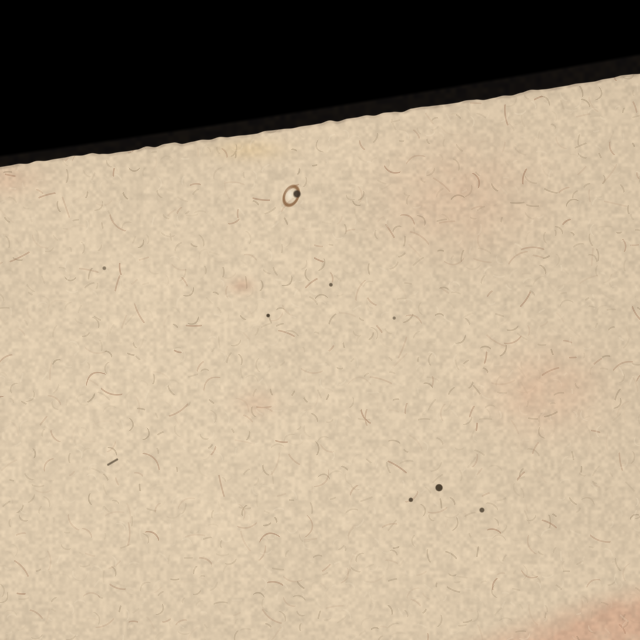
Reproduce this texture procedurally as a Shadertoy shader.

```glsl
// Draws a sheet of warm fibrous paper with a slanted upper edge on black.

float hash(vec2 p) {
    vec3 q = fract(p.xyx * vec3(0.1031, 0.1030, 0.0973));
    q += dot(q, q.yzx + 33.33);
    return fract((q.x + q.y) * q.z);
}

float noise(vec2 p) {
    vec2 cell = floor(p), f = fract(p);
    f = f * f * (3.0 - 2.0 * f);
    return mix(mix(hash(cell), hash(cell + vec2(1, 0)), f.x),
               mix(hash(cell + vec2(0, 1)), hash(cell + vec2(1, 1)), f.x), f.y);
}

float fbm(vec2 p) {
    float sum = 0.0, weight = 0.5;
    for (int i = 0; i < 4; i++) {
        sum += weight * noise(p);
        p = mat2(1.6, 1.2, -1.2, 1.6) * p + 7.3;
        weight *= 0.5;
    }
    return sum / 0.9375;
}

// Soft elliptical patch, 1 at its centre
float blob(vec2 p, vec2 centre, vec2 radius) {
    vec2 d = (p - centre) / radius;
    return exp(-dot(d, d));
}

float speck(vec2 p, vec2 centre, float radius, float blur) {
    return 1.0 - smoothstep(radius - blur, radius + blur, length(p - centre));
}

// Short curved hairs, one per cell, with random turn, bend and strength
float fibres(vec2 p, float scale, float seed) {
    vec2 home = floor(p * scale);
    float ink = 0.0;
    for (int j = -1; j <= 1; j++)
    for (int i = -1; i <= 1; i++) {
        vec2 cell = home + vec2(i, j), key = cell + seed;
        vec2 centre = cell + vec2(hash(key + 3.1), hash(key + 8.7));
        float turn = 6.2832 * hash(key + 15.3);
        vec2 q = mat2(cos(turn), -sin(turn), sin(turn), cos(turn)) * (p * scale - centre);
        q.y += (hash(key + 21.9) * 3.0 - 1.5) * q.x * q.x;
        float halfLength = mix(0.1, 0.42, hash(key + 31.7));
        float d = length(vec2(max(abs(q.x) - halfLength, 0.0), q.y)) / scale;
        float strength = pow(hash(key + 43.1), 3.0);
        ink = max(ink, strength * (1.0 - smoothstep(0.0004, 0.0022, d)));
    }
    return ink;
}

vec3 paper(vec2 p, float blur) {
    // Broad tone, paler at the left centre
    vec3 col = mix(vec3(0.835, 0.757, 0.647), vec3(0.872, 0.795, 0.682),
                   blob(p, vec2(0.3, 0.36), vec2(0.65, 0.55)));
    col *= 1.0 + 0.04 * (fbm(p * 9.0) - 0.5);

    // Rosy and yellow stains
    float rose = 0.45 * blob(p, vec2(0.85, 0.39), vec2(0.08, 0.06))
               + 0.35 * blob(p, vec2(0.72, 0.69), vec2(0.11, 0.08))
               + 0.5 * blob(p, vec2(0.378, 0.553), vec2(0.018, 0.012))
               + 0.3 * blob(p, vec2(0.4, 0.37), vec2(0.03, 0.02))
               + 0.4 * blob(p, vec2(0.0, 0.72), vec2(0.06, 0.025));
    float streakTop = 0.03 + 0.1 * smoothstep(0.55, 1.0, p.x) * p.x - 0.03 * (1.0 - p.x);
    rose += 1.1 * smoothstep(0.45, 1.0, p.x) * (1.0 - smoothstep(-0.05, 0.01, p.y - streakTop + 0.04))
          * mix(0.6, 1.2, fbm(p * vec2(18, 45)));
    col = mix(col, vec3(0.81, 0.64, 0.53), clamp(rose * mix(0.5, 1.1, fbm(p * 50.0)), 0.0, 0.75));
    col = mix(col, vec3(0.86, 0.75, 0.57), 0.5 * blob(p, vec2(0.39, 0.766), vec2(0.05, 0.015)));

    // Pulp grain and hairs
    col *= 1.0 + 0.085 * (noise(p * 190.0) - 0.5) + 0.08 * (fbm(p * 95.0 + 40.0) - 0.5);
    col = mix(col, vec3(0.50, 0.43, 0.33), 0.28 * fibres(p, 42.0, 5.0));
    col = mix(col, vec3(0.57, 0.40, 0.30), 0.36 * fibres(p + 0.013, 24.0, 91.0));
    col = mix(col, vec3(0.95, 0.88, 0.77), 0.25 * fibres(p + 0.007, 50.0, 177.0));

    // Dark specks and one short dash
    float dark = 0.85 * speck(p, vec2(0.686, 0.238), 0.0055, blur);
    dark = max(dark, 0.75 * speck(p, vec2(0.642, 0.219), 0.0032, blur));
    dark = max(dark, 0.7 * speck(p, vec2(0.753, 0.203), 0.0037, blur));
    dark = max(dark, 0.85 * speck(p, vec2(0.419, 0.507), 0.0026, blur));
    dark = max(dark, 0.65 * speck(p, vec2(0.517, 0.555), 0.0027, blur));
    dark = max(dark, 0.5 * speck(p, vec2(0.616, 0.503), 0.0023, blur));
    dark = max(dark, 0.5 * speck(p, vec2(0.163, 0.581), 0.0027, blur));
    vec2 dash = mat2(0.86, -0.5, 0.5, 0.86) * (p - vec2(0.176, 0.278));
    dark = max(dark, 0.6 * speck(vec2(max(abs(dash.x) - 0.008, 0.0), dash.y), vec2(0), 0.0015, blur));
    col = mix(col, vec3(0.20, 0.16, 0.11), dark);

    // Raised fleck with a bright core and brown rim
    vec2 fleck = mat2(0.9, 0.42, -0.42, 0.9) * (p - vec2(0.455, 0.694));
    float rim = abs(length(fleck * vec2(1.25, 0.85)) - 0.013);
    col = mix(col, vec3(0.48, 0.32, 0.19), 0.75 * (1.0 - smoothstep(0.0005, 0.004, rim)));
    col = mix(col, vec3(0.97, 0.92, 0.83), 0.85 * blob(p, vec2(0.453, 0.696), vec2(0.006, 0.009)));
    return mix(col, vec3(0.24, 0.20, 0.16), 0.9 * speck(p, vec2(0.464, 0.697), 0.0055, 0.002));
}

void mainImage(out vec4 fragColor, in vec2 fragCoord) {
    vec2 p = fragCoord / iResolution.xy;
    float blur = max(0.0015, 0.75 / iResolution.y);

    // Height above the ragged upper edge
    float height = p.y - (0.740 + 0.125 * p.x + 0.020 * p.x * p.x);
    float ragged = height + 0.005 * (noise(vec2(p.x * 70.0, 2.0)) - 0.5);

    // Black ground with a faint dark border along the sheet
    float border = mix(0.016, 0.030, p.x);
    vec3 borderColour = mix(vec3(0.055, 0.047, 0.047), vec3(0.09, 0.075, 0.06), noise(p * 120.0));
    vec3 ground = borderColour * (1.0 - smoothstep(border - 0.004, border + 0.003, height));

    vec3 sheet = paper(p, blur);
    float lip = exp(-pow((ragged + 0.002) / 0.0025, 2.0));
    sheet = mix(sheet, vec3(0.62, 0.55, 0.47), 0.6 * lip * noise(vec2(p.x * 110.0, 9.0)));
    fragColor = vec4(mix(sheet, ground, smoothstep(-blur, blur, ragged)), 1.0);
}
```
